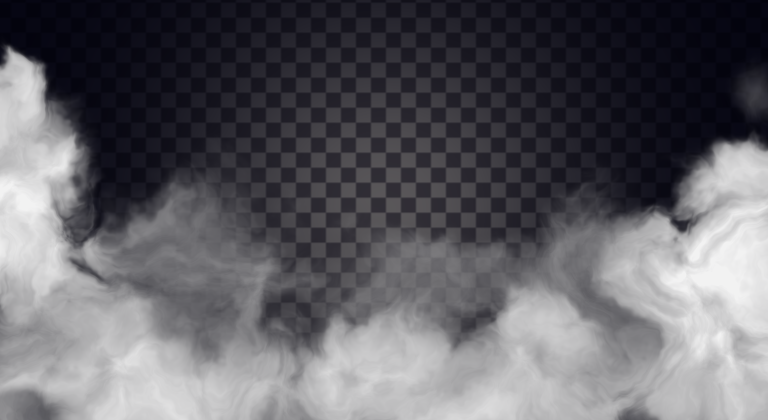
This background is drawn by a WebGL 2 fragment shader. Its source:

```glsl
#version 300 es
precision highp float;
// Billowing pale smoke over a dark checkerboard with a soft central glow.

uniform vec2 u_resolution;
out vec4 fragColor;

const float PI = 3.14159;
const float CELLS = 28.0; // checker cells per canvas height

float hash(vec2 p) {
  vec3 q = fract(p.xyx * vec3(0.1031, 0.1030, 0.0973));
  q += dot(q, q.yzx + 33.33);
  return fract((q.x + q.y) * q.z);
}

float noise(vec2 p) {
  vec2 i = floor(p), f = fract(p);
  f = f * f * (3.0 - 2.0 * f);
  float low = mix(hash(i), hash(i + vec2(1, 0)), f.x);
  float high = mix(hash(i + vec2(0, 1)), hash(i + vec2(1, 1)), f.x);
  return mix(low, high, f.y);
}

float fbm(vec2 p) {
  float sum = 0.0, amp = 0.5;
  for (int i = 0; i < 5; i++) {
    sum += amp * noise(p);
    p = mat2(1.6, 1.2, -1.2, 1.6) * p + 7.3;
    amp *= 0.5;
  }
  return sum;
}

// Antialiased checkerboard: 1 on light cells, 0 on dark ones.
float checker(vec2 q, float pixel) {
  vec2 wave = clamp(sin(PI * q) / (PI * pixel), -1.0, 1.0);
  return 0.5 + 0.5 * wave.x * wave.y;
}

vec3 backdrop(vec2 p, float pixel) {
  vec2 d = p - vec2(0.92, 0.5);
  float glow = exp(-4.4 * dot(d, d));
  vec3 light = mix(vec3(0.02, 0.02, 0.07), vec3(0.35, 0.34, 0.35), glow);
  vec3 dark = mix(vec3(0.01, 0.01, 0.05), vec3(0.19, 0.18, 0.21), glow);
  return mix(dark, light, checker(p * CELLS - vec2(0.73, 0.82), pixel * CELLS));
}

// Blends a ragged elliptical puff of the given level into a density.
float puff(float density, vec2 p, vec2 center, vec2 radius, float level, float ragged) {
  float edge = length((p - center) / radius) + ragged;
  return mix(density, level, smoothstep(1.25, 0.45, edge));
}

float smoke(vec2 p, float ragged) {
  // Thin haze and the dark hollow
  float d = 0.46 * smoothstep(0.52, 0.12, p.y + 0.25 * ragged);
  d = puff(d, p, vec2(0.42, 0.32), vec2(0.29, 0.30), 0.46, ragged);
  d = puff(d, p, vec2(1.45, 0.22), vec2(0.28, 0.30), 0.44, ragged);
  d = puff(d, p, vec2(0.97, 0.29), vec2(0.24, 0.17), 0.39, ragged);
  d = puff(d, p, vec2(0.70, 0.22), vec2(0.09, 0.08), 0.20, ragged);

  // Low banks
  d = puff(d, p, vec2(0.10, 0.20), vec2(0.24, 0.18), 0.64, ragged);
  d = puff(d, p, vec2(0.32, 0.05), vec2(0.27, 0.14), 0.80, ragged);
  d = puff(d, p, vec2(0.04, 0.00), vec2(0.13, 0.06), 0.45, ragged);
  d = puff(d, p, vec2(1.70, 0.06), vec2(0.26, 0.14), 0.72, ragged);
  d = puff(d, p, vec2(1.07, 0.08), vec2(0.42, 0.17), 0.76, ragged);
  d = puff(d, p, vec2(1.24, 0.16), vec2(0.16, 0.13), 0.74, ragged);
  d = puff(d, p, vec2(0.88, 0.11), vec2(0.17, 0.12), 0.84, ragged);

  // Tall side clouds and their bright cores
  d = puff(d, p, vec2(0.02, 0.53), vec2(0.25, 0.31), 0.84, ragged);
  d = puff(d, p, vec2(0.02, 0.45), vec2(0.14, 0.18), 1.00, ragged);
  d = puff(d, p, vec2(1.80, 0.77), vec2(0.10, 0.09), 0.33, ragged);
  d = puff(d, p, vec2(1.83, 0.58), vec2(0.16, 0.16), 0.74, ragged);
  d = puff(d, p, vec2(1.80, 0.32), vec2(0.26, 0.28), 0.86, ragged);
  return puff(d, p, vec2(1.76, 0.36), vec2(0.15, 0.17), 1.00, ragged);
}

void main() {
  float pixel = 1.0 / u_resolution.y;
  vec2 p = gl_FragCoord.xy * pixel;

  // Warped noise gives curled edges and inner billows
  vec2 curl = vec2(fbm(p * 5.0 + 3.1), fbm(p * 5.0 + 21.7)) - 0.48;
  float ragged = 1.1 * (fbm(p * 6.5 + curl * 1.8) - 0.48);
  float billow = fbm(p * 11.0 + curl * 4.0 + 40.0) - 0.48;

  float density = smoke(p + 0.10 * curl, ragged);
  density *= 1.0 + 0.55 * billow - 0.15 * ragged;

  float opacity = smoothstep(0.0, 0.65, density);
  float tone = min(0.22 + 0.7 * density, 0.95);
  vec3 smokeColor = tone + vec3(0.0, -0.005, 0.015) * (1.0 - tone);
  fragColor = vec4(mix(backdrop(p, pixel), smokeColor, opacity), 1.0);
}
```
